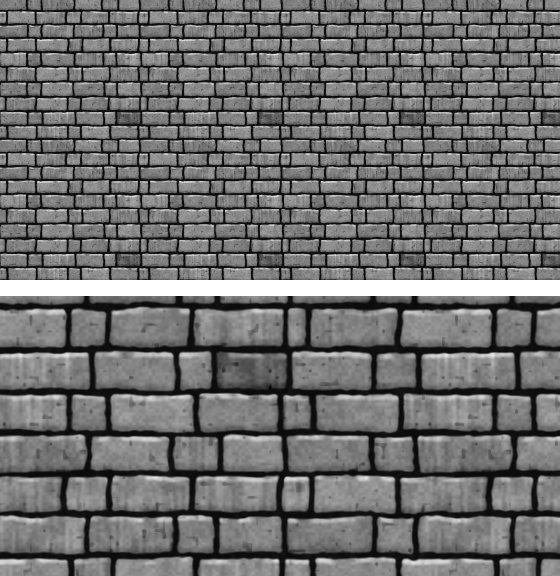
Top: the whole. Bottom: its middle third, enlarged.
This texture is drawn by a Shadertoy shader. Its source:

```glsl
// Weathered grey brick wall: a seamless ten-course tile of long and short bricks with dark joints.
#define TILES_DOWN 1.974      // tile repeats over the canvas height
#define TILE_SHIFT 0.911      // vertical phase of the tile
#define COURSES 10.0          // brick rows per tile
#define MORTAR 0.0066         // half joint width, in tiles
#define CORNER 0.007          // brick corner radius, in tiles
#define WOBBLE 0.008          // unevenness of the joints
#define JITTER 0.016          // shift of the vertical joints
#define FACE 0.525            // mean brick brightness
#define FACE_VARIATION 0.09   // brightness change between bricks
#define GRAIN 0.16            // strength of the stone grain
#define HIGHLIGHT 0.25        // brightness of the worn top edge
#define JOINT_GREY 0.04       // darkest mortar

// Left edges of the six bricks in a course, as fractions of the tile
const float EVEN_JOINTS[6] = float[6](0.005, 0.075, 0.277, 0.500, 0.603, 0.800);
const float ODD_JOINTS[6] = float[6](0.017, 0.223, 0.322, 0.551, 0.753, 0.853);

float hash(vec2 p) {
    vec3 q = fract(p.xyx * 0.1031);
    q += dot(q, q.yzx + 33.33);
    return fract((q.x + q.y) * q.z);
}

// Value noise that wraps at the tile border
float noise(vec2 p, vec2 cells) {
    p *= cells;
    vec2 i = floor(p), f = fract(p);
    f = f * f * (3.0 - 2.0 * f);
    vec2 a = mod(i, cells), b = mod(i + 1.0, cells);
    return mix(mix(hash(a), hash(vec2(b.x, a.y)), f.x),
               mix(hash(vec2(a.x, b.y)), hash(b), f.x), f.y);
}

float jointX(float course, int i) {
    float x = mod(course, 2.0) < 0.5 ? EVEN_JOINTS[i] : ODD_JOINTS[i];
    return x + JITTER * (hash(vec2(course + 3.0, float(i) + 17.0)) - 0.5);
}

float roundedBox(vec2 p, vec2 halfSize, float radius) {
    vec2 q = abs(p) - halfSize + radius;
    return length(max(q, 0.0)) + min(max(q.x, q.y), 0.0) - radius;
}

void mainImage(out vec4 fragColor, in vec2 fragCoord) {
    // Tile coordinates, y pointing down
    vec2 tile = (fragCoord - 0.5 * iResolution.xy) / iResolution.y * TILES_DOWN;
    tile.y = TILE_SHIFT - tile.y;
    float pixel = TILES_DOWN / iResolution.y;

    // Uneven courses and wavy joints
    vec2 p = tile;
    p.y += 0.009 * sin(6.28318 * tile.y);
    p += WOBBLE * (vec2(noise(tile, vec2(22.0)), noise(tile + 0.37, vec2(19.0))) - 0.5);
    float courseY = p.y * COURSES;
    float course = mod(floor(courseY), COURSES);

    // Joints to the left and right of this point
    float x = fract(p.x);
    float left = jointX(course, 5) - 1.0;
    float right = jointX(course, 0) + 1.0;
    float brick = 5.0;
    for (int i = 0; i < 6; i++) {
        float j = jointX(course, i);
        if (j <= x) {
            left = j;
            brick = float(i);
        } else {
            right = min(right, j);
        }
    }
    vec2 id = vec2(brick + 5.0, course + 41.0);

    // Brick outline, with a small tilt and height change of its own
    vec2 local = vec2(x - 0.5 * (left + right), (fract(courseY) - 0.5) / COURSES);
    local.y += local.x * 0.05 * (hash(id + 7.0) - 0.5);
    vec2 halfSize = vec2(0.5 * (right - left), 0.5 / COURSES) - MORTAR;
    halfSize.y -= 0.003 * (hash(id + 13.0) - 0.4);
    float edge = roundedBox(local, halfSize, CORNER);
    edge += 0.004 * (noise(tile, vec2(70.0)) - 0.5);
    float soft = max(0.6 * pixel, 0.0035);
    float cover = 1.0 - smoothstep(-soft, soft, edge);

    // Stone face: tone, blotches, grain, streaks and pits
    float grain = noise(tile, vec2(128.0));
    float blotch = noise(tile, vec2(30.0));
    float streak = noise(tile, vec2(110.0, 12.0));
    float face = FACE + FACE_VARIATION * (hash(id) - 0.5);
    face -= 0.13 * step(0.94, hash(id + 29.0));
    face += 0.09 * (blotch - 0.5) + GRAIN * (grain - 0.5) * 0.6;
    face += GRAIN * (streak - 0.5) * step(0.5, hash(id + 53.0)) * 0.8;
    face -= 0.14 * smoothstep(0.82, 0.95, noise(tile + 0.21, vec2(64.0)));

    // Worn bright top, shaded bottom and sides
    float fromTop = halfSize.y + local.y;
    float fromBottom = halfSize.y - local.y;
    float fromSide = halfSize.x - abs(local.x);
    float wear = smoothstep(0.2, 0.75, noise(tile + 0.61, vec2(36.0)));
    face += HIGHLIGHT * wear * (1.0 - smoothstep(0.006, 0.017, fromTop));
    face -= 0.13 * (1.0 - smoothstep(0.0, 0.022, fromBottom));
    face -= 0.07 * (1.0 - smoothstep(0.0, 0.012, fromSide));

    float mortar = JOINT_GREY + 0.05 * grain * blotch;
    fragColor = vec4(vec3(clamp(mix(mortar, face, cover), 0.0, 1.0)), 1.0);
}
```
